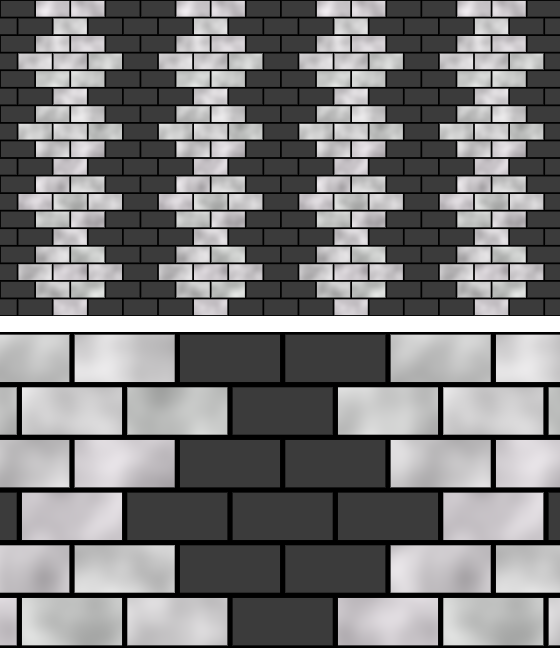
Top: the whole. Bottom: its middle third, enlarged.
This pattern is drawn by a Shadertoy shader. Its source:

```glsl
// Running-bond brick wall: columns of pale stepped diamonds on charcoal bricks.

const float ROWS = 18.0;            // brick courses over the canvas height
const float BRICK_ASPECT = 2.0;     // brick width / course height
const float MOTIF_BRICKS = 4.0;     // bricks per diamond repeat, across
const float MOTIF_ROWS = 4.0;       // courses per diamond repeat, down
const float JOINT_HALF = 0.05;      // half joint width, in course heights
const float MOTTLE_FREQ = 0.85;     // mottling cells per course height
const float MOTTLE_AMOUNT = 0.22;
const float TINT_AMOUNT = 0.018;    // faint warm or cool cast per pale brick
const vec3 JOINT_COLOR = vec3(0.0);
const vec3 DARK_BRICK = vec3(0.23);
const vec3 PALE_BRICK = vec3(0.785);

vec2 hash22(vec2 p) {
    vec3 q = fract(vec3(p.xyx) * vec3(0.1031, 0.1030, 0.0973));
    q += dot(q, q.yzx + 33.33);
    return fract((q.xx + q.yz) * q.zy);
}

float cornerSlope(vec2 cell, vec2 corner, vec2 f) {
    float angle = 6.28319 * hash22(cell + corner).x;
    return dot(vec2(cos(angle), sin(angle)), f - corner);
}

float gradientNoise(vec2 p) {
    vec2 cell = floor(p);
    vec2 f = p - cell;
    vec2 u = f * f * f * (f * (f * 6.0 - 15.0) + 10.0);
    float low = mix(cornerSlope(cell, vec2(0, 0), f), cornerSlope(cell, vec2(1, 0), f), u.x);
    float high = mix(cornerSlope(cell, vec2(0, 1), f), cornerSlope(cell, vec2(1, 1), f), u.x);
    return mix(low, high, u.y);
}

float mottle(vec2 p) {
    return gradientNoise(p) + 0.4 * gradientNoise(p * 2.1 + 17.3);
}

void mainImage(out vec4 fragColor, in vec2 fragCoord) {
    float pixel = ROWS / iResolution.y;
    vec2 p = fragCoord * pixel;     // one unit per course

    // Brick under this point; every other course shifts by half a brick
    float row = floor(p.y);
    float shift = 0.5 * (1.0 - mod(row, 2.0));
    float x = p.x / BRICK_ASPECT - shift;
    float column = floor(x);
    vec2 local = vec2((x - column) * BRICK_ASPECT, p.y - row);

    // Diamond: 1, 2, 3, 2 pale bricks per course
    float paleCount = 3.0 - abs(mod(row, MOTIF_ROWS) - 2.0);
    float offset = mod(column + 0.5 + shift, MOTIF_BRICKS) - 0.5 * MOTIF_BRICKS;
    bool isPale = abs(offset) < 0.5 * paleCount;

    // Mottling varies by brick and course, and recurs in each diamond column
    vec2 seed = hash22(vec2(offset * 2.0 + 11.0, row + 5.0));
    float shade = MOTTLE_AMOUNT * mottle(local * MOTTLE_FREQ + seed * 64.0);
    vec3 tint = TINT_AMOUNT * (seed.x - 0.35) * vec3(0.6, -1.0, 0.5);
    vec3 color = isPale ? PALE_BRICK + shade + tint : DARK_BRICK;

    // Joint coverage, smoothed over one pixel
    vec2 edge = min(local, vec2(BRICK_ASPECT, 1.0) - local);
    float joint = clamp((JOINT_HALF - min(edge.x, edge.y)) / pixel + 0.5, 0.0, 1.0);

    fragColor = vec4(mix(color, JOINT_COLOR, joint), 1.0);
}
```
